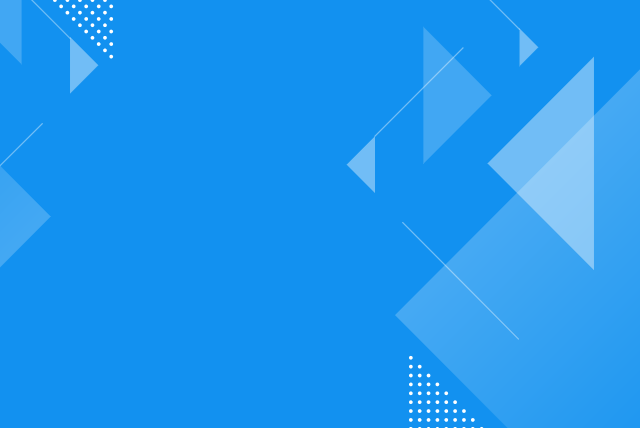
A WebGL 2 fragment shader for this background:

```glsl
#version 300 es
precision highp float;

uniform vec2 u_resolution;
out vec4 fragColor;

const vec3 BLUE = vec3(0.07, 0.57, 0.94);
const float STRONG = 0.40;
const float SOFT = 0.20;
const float DOT_PITCH = 0.02075;
const float DOT_RADIUS = 0.0043;
const float LINE_HALF_WIDTH = 0.0014;

// Coverage of a signed distance, smoothed over about one pixel
float coverage(float d) {
    return clamp(0.5 - d * u_resolution.y, 0.0, 1.0);
}

vec3 whiten(vec3 color, float alpha) {
    return mix(color, vec3(1.0), alpha);
}

// Right-angled triangle: side is 1 when it opens to the right of its tip, -1 to the left
float triangle(vec2 p, vec2 tip, float side, float depth) {
    vec2 q = vec2((p.x - tip.x) * side, abs(p.y - tip.y));
    return coverage(max((q.y - q.x) * 0.70711, q.x - depth));
}

// Diamond whose opacity changes from its upper left edge to its lower right edge
float diamond(vec2 p, vec2 center, float radius, float startAlpha, float endAlpha) {
    vec2 q = p - center;
    float t = 0.5 + 0.5 * (q.x - q.y) / radius;
    float alpha = max(mix(startAlpha, endAlpha, t), 0.0);
    return alpha * coverage((abs(q.x) + abs(q.y) - radius) * 0.70711);
}

float segment(vec2 p, vec2 a, vec2 b) {
    vec2 ab = b - a;
    float t = clamp(dot(p - a, ab) / dot(ab, ab), 0.0, 1.0);
    return coverage(length(p - a - ab * t) - LINE_HALF_WIDTH);
}

// Square lattice of dots limited to the wedge 0 <= column <= row
float dotWedge(vec2 p) {
    vec2 cell = floor(p / DOT_PITCH + 0.5);
    float inside = step(0.0, cell.x) * step(cell.x, cell.y);
    return inside * coverage(length(p - cell * DOT_PITCH) - DOT_RADIUS);
}

void main() {
    vec2 p = gl_FragCoord.xy / u_resolution * vec2(1.5, 1.0);
    vec3 color = BLUE;

    // Fading diamonds
    color = whiten(color, diamond(p, vec2(1.9258, 0.2637), 1.0, 0.22, -0.17));
    color = whiten(color, diamond(p, vec2(0.0, 0.4941), 0.119, 0.16, 0.21));

    // Soft triangles
    color = whiten(color, SOFT * triangle(p, vec2(1.1523, 0.7773), -1.0, 0.160));
    color = whiten(color, SOFT * triangle(p, vec2(-0.1094, 1.0098), 1.0, 0.160));

    // Strong triangles
    color = whiten(color, STRONG * triangle(p, vec2(1.1426, 0.6182), 1.0, 0.2495));
    color = whiten(color, STRONG * triangle(p, vec2(0.8125, 0.6152), 1.0, 0.0664));
    color = whiten(color, STRONG * triangle(p, vec2(1.2617, 0.8896), -1.0, 0.044));
    color = whiten(color, STRONG * triangle(p, vec2(0.2305, 0.8477), -1.0, 0.0664));

    // Thin diagonal lines
    float lines = segment(p, vec2(0.0645, 1.01), vec2(0.164, 0.9105));
    lines = max(lines, segment(p, vec2(-0.01, 0.603), vec2(0.099, 0.711)));
    lines = max(lines, segment(p, vec2(0.879, 0.682), vec2(1.085, 0.888)));
    lines = max(lines, segment(p, vec2(1.139, 1.01), vec2(1.2175, 0.9315)));
    lines = max(lines, segment(p, vec2(0.944, 0.480), vec2(1.215, 0.208)));
    color = whiten(color, STRONG * lines);

    // Dot wedges: one turned by 45 degrees, one upright and growing downward
    vec2 top = p - vec2(0.2607, 0.8677);
    vec2 turned = vec2(top.x + top.y, top.y - top.x) * 0.70711;
    vec2 bottom = (p - vec2(0.9629, 0.1641)) * vec2(1.0, -1.0);
    color = whiten(color, max(dotWedge(turned), dotWedge(bottom)));

    fragColor = vec4(color, 1.0);
}
```
